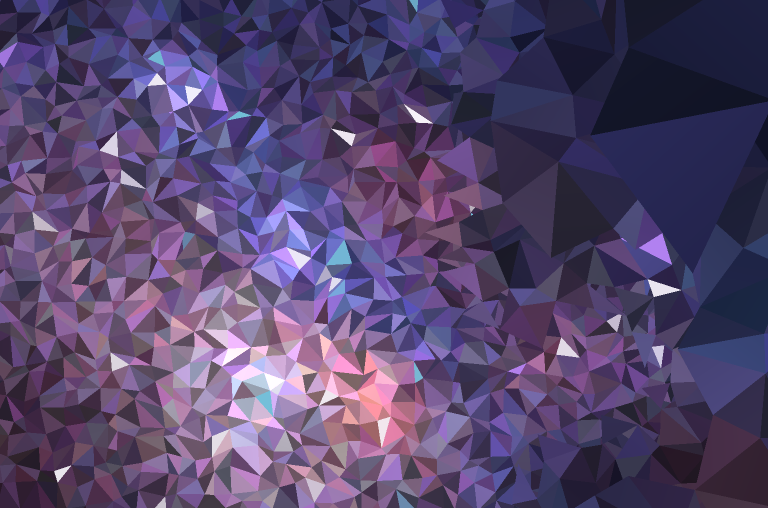
Give the GLSL for this background, as a WebGL 2 fragment shader.

```glsl
#version 300 es
precision highp float;
uniform vec2 u_resolution;
out vec4 outColor;

// Facet sizes, in canvas heights, and the coarseness each one needs
const int LEVELS = 4;
const float CELL[LEVELS] = float[](0.25, 0.115, 0.058, 0.036);
const float NEED[LEVELS] = float[](0.62, 0.33, 0.14, -9.0);
const float JITTER = 0.78;
const float CONTRAST = 0.85;
const float TINT = 0.14;
const float SPARKLE_RATE = 0.022;
const int AA = 2;

// Palette
const vec3 INDIGO = vec3(0.20, 0.19, 0.36);
const vec3 PLUM = vec3(0.37, 0.28, 0.45);
const vec3 MAUVE = vec3(0.54, 0.41, 0.54);
const vec3 BLUE = vec3(0.36, 0.36, 0.66);
const vec3 VIOLET = vec3(0.62, 0.56, 0.98);
const vec3 ROSE = vec3(0.51, 0.30, 0.43);
const vec3 LAVENDER = vec3(0.82, 0.74, 0.88);
const vec3 PINK = vec3(0.84, 0.60, 0.69);
const vec3 SALMON = vec3(0.84, 0.51, 0.53);
const vec3 MAROON = vec3(0.25, 0.14, 0.19);
const vec3 NAVY = vec3(0.10, 0.11, 0.20);
const vec3 STEEL = vec3(0.17, 0.24, 0.40);
const vec3 BLACK = vec3(0.025, 0.025, 0.05);
const vec3 WHITE = vec3(0.97, 0.95, 0.98);
const vec3 CYAN = vec3(0.45, 0.75, 0.85);
const vec3 ORCHID = vec3(0.72, 0.52, 0.98);

vec3 hash3(vec2 p) {
    vec3 q = fract(p.xyx * vec3(0.1031, 0.1030, 0.0973));
    q += dot(q, q.yxz + 33.33);
    return fract((q.xxy + q.yzz) * q.zyx);
}

mat2 turn(float a) { return mat2(cos(a), -sin(a), sin(a), cos(a)); }

float cross2(vec2 a, vec2 b) { return a.x * b.y - a.y * b.x; }

float area(vec2 a, vec2 b, vec2 c) { return cross2(b - a, c - a); }

bool inside(vec2 p, vec2 a, vec2 b, vec2 c) {
    vec3 s = vec3(area(a, b, p), area(b, c, p), area(c, a, p));
    return all(greaterThanEqual(s, vec3(0.0))) || all(lessThanEqual(s, vec3(0.0)));
}

// Soft ellipse whose long axis lies at the given angle
float glow(vec2 p, vec2 centre, vec2 radius, float angle) {
    vec2 d = turn(angle) * (p - centre) / radius;
    return exp(-dot(d, d));
}

vec3 nebula(vec2 p) {
    vec3 c = INDIGO;
    c = mix(c, PLUM, 0.9 * glow(p, vec2(0.12, 0.62), vec2(0.34, 0.24), 0.0));
    c = mix(c, PLUM, 0.75 * glow(p, vec2(1.16, 0.30), vec2(0.30, 0.27), 0.0));
    c = mix(c, MAUVE, 0.95 * glow(p, vec2(0.34, 0.32), vec2(0.42, 0.26), -0.6));
    c = mix(c, MAUVE, 0.8 * glow(p, vec2(0.60, 0.06), vec2(0.34, 0.14), 0.0));
    c = mix(c, ROSE, 0.95 * glow(p, vec2(0.81, 0.62), vec2(0.21, 0.15), -0.5));
    // Blue diagonal lane and its bright knots
    c = mix(c, BLUE, 0.9 * glow(p, vec2(0.64, 0.50), vec2(0.44, 0.105), -0.87));
    c = mix(c, BLUE, 0.55 * glow(p, vec2(0.88, 0.92), vec2(0.10, 0.08), 0.0));
    c = mix(c, VIOLET, 0.8 * glow(p, vec2(0.355, 0.82), vec2(0.09, 0.06), -0.5));
    c = mix(c, VIOLET, 0.9 * glow(p, vec2(0.57, 0.54), vec2(0.08, 0.07), 0.0));
    // Warm core
    c = mix(c, PINK, 0.9 * glow(p, vec2(0.63, 0.27), vec2(0.19, 0.085), -0.6));
    c = mix(c, LAVENDER, 0.9 * glow(p, vec2(0.49, 0.24), vec2(0.11, 0.13), 0.0));
    c = mix(c, SALMON, 0.85 * glow(p, vec2(0.755, 0.21), vec2(0.075, 0.10), 0.5));
    c = mix(c, ROSE, 0.6 * glow(p, vec2(1.07, 0.29), vec2(0.11, 0.08), 0.0));
    // Dark left edge and right side
    c = mix(c, MAROON, 0.75 * glow(p, vec2(0.0, 0.05), vec2(0.24, 0.30), 0.0));
    c = mix(c, NAVY, 0.8 * glow(p, vec2(1.02, 0.53), vec2(0.10, 0.07), 0.0));
    c = mix(c, NAVY, 0.95 * glow(p, vec2(1.30, 0.86), vec2(0.34, 0.26), 0.0));
    c = mix(c, NAVY, 0.8 * glow(p, vec2(1.20, 0.03), vec2(0.18, 0.11), 0.0));
    c = mix(c, STEEL, 0.75 * glow(p, vec2(1.45, 0.42), vec2(0.12, 0.20), 0.0));
    c = mix(c, MAROON * 0.7, 0.85 * glow(p, vec2(1.45, 0.07), vec2(0.17, 0.14), 0.0));
    return mix(c, BLACK, 0.9 * glow(p, vec2(1.53, 0.90), vec2(0.12, 0.26), 0.0));
}

float coarseness(vec2 p) {
    return glow(p, vec2(1.38, 0.87), vec2(0.30, 0.32), 0.0)
        + 0.5 * glow(p, vec2(1.50, 0.25), vec2(0.15, 0.36), 0.0)
        + 0.4 * glow(p, vec2(1.22, 0.0), vec2(0.20, 0.12), 0.0)
        + 0.3 * glow(p, vec2(1.03, 0.62), vec2(0.13, 0.28), 0.0);
}

vec2 corner(vec2 i, float seed) { return i + JITTER * (hash3(i + seed).xy - 0.5); }

// Centroid (xy) and identity (zw) of the mesh triangle around p
vec4 facet(vec2 p, float cell, float seed) {
    mat2 frame = turn(0.4 + seed);
    vec2 q = frame * p / cell, home = floor(q);
    vec4 found = vec4(p, home + seed);
    for (int k = 0; k < 9; k++) {
        int n = (k + 4) % 9;
        vec2 i = home + vec2(n % 3 - 1, n / 3 - 1);
        vec2 a = corner(i, seed), b = corner(i + vec2(1, 0), seed);
        vec2 c = corner(i + 1.0, seed), d = corner(i + vec2(0, 1), seed);
        // Split the quad along the diagonal that gives fuller triangles
        if (min(area(a, b, c), area(a, c, d)) < min(area(b, c, d), area(b, d, a))) {
            vec2 first = a; a = b; b = c; c = d; d = first;
        }
        bool lower = inside(q, a, b, c);
        if (lower || inside(q, a, c, d)) {
            vec2 middle = (a + c + (lower ? b : d)) / 3.0;
            return vec4(transpose(frame) * middle * cell, i + seed + (lower ? 71.3 : 137.7));
        }
    }
    return found;
}

vec3 shade(vec2 p) {
    vec4 f = vec4(0.0);
    int level = 0;
    for (; level < LEVELS; level++) {
        f = facet(p, CELL[level], 17.0 * float(level) + 211.0);
        if (coarseness(f.xy) + 0.12 * (hash3(f.zw).z - 0.5) > NEED[level]) break;
    }
    vec3 h = hash3(f.zw + 19.7), t = hash3(f.zw + 53.1);
    vec3 c = nebula(f.xy) * (1.0 + CONTRAST * (h.x - 0.5));
    c *= 1.0 + TINT * (2.0 * t - 1.0);
    c *= 1.0 + 1.2 * dot(p - f.xy, h.yz - 0.5);
    // Rare glints, denser around the bright knots
    float knots = glow(p, vec2(0.57, 0.53), vec2(0.16), 0.0) + glow(p, vec2(0.355, 0.82), vec2(0.1), 0.0);
    vec3 glint = t.x < 0.6 ? WHITE : (t.x < 0.8 ? CYAN : ORCHID);
    if (level > 1 && h.y < SPARKLE_RATE * (1.0 + 2.0 * knots)) c = mix(c, glint, 0.55 + 0.45 * t.y);
    return c;
}

void main() {
    vec3 sum = vec3(0.0);
    for (int s = 0; s < AA * AA; s++) {
        vec2 offset = (vec2(s % AA, s / AA) + 0.5) / float(AA) - 0.5;
        sum += shade((gl_FragCoord.xy + offset) / u_resolution.y);
    }
    outColor = vec4(sum / float(AA * AA), 1.0);
}
```
